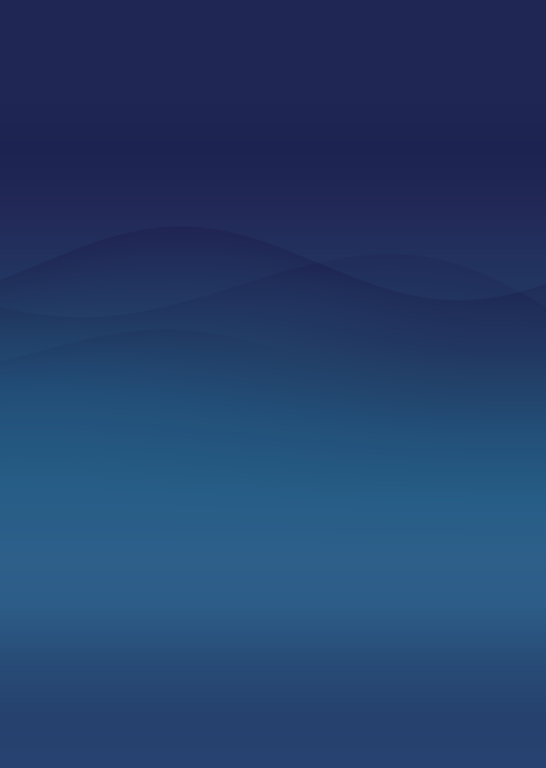
Reproduce this background procedurally as a Shadertoy shader.

```glsl
// Misty night hills: translucent wave layers over a navy to teal gradient.

// Blend toward a colour while depth runs from a to b.
vec3 ramp(vec3 base, vec3 next, float a, float b, float depth) {
    return mix(base, next, clamp((depth - a) / (b - a), 0.0, 1.0));
}

// Vertical gradient, depth 0 at the top and 1 at the bottom.
vec3 backdrop(float depth) {
    vec3 color = vec3(0.124, 0.148, 0.325);
    color = ramp(color, vec3(0.112, 0.137, 0.312), 0.13, 0.195, depth);
    color = ramp(color, vec3(0.135, 0.157, 0.340), 0.195, 0.27, depth);
    color = ramp(color, vec3(0.134, 0.200, 0.375), 0.27, 0.35, depth);
    color = ramp(color, vec3(0.135, 0.255, 0.412), 0.35, 0.42, depth);
    color = ramp(color, vec3(0.135, 0.315, 0.475), 0.42, 0.51, depth);
    color = ramp(color, vec3(0.150, 0.365, 0.525), 0.51, 0.63, depth);
    color = ramp(color, vec3(0.178, 0.374, 0.540), 0.63, 0.73, depth);
    color = ramp(color, vec3(0.173, 0.360, 0.530), 0.73, 0.79, depth);
    color = ramp(color, vec3(0.155, 0.300, 0.465), 0.79, 0.86, depth);
    color = ramp(color, vec3(0.148, 0.255, 0.430), 0.86, 0.93, depth);
    return ramp(color, vec3(0.155, 0.258, 0.440), 0.93, 1.0, depth);
}

// Shade that starts at a crest line and fades out below it.
float hillShade(float depth, float crest, float fade) {
    float below = depth - crest;
    float pixel = 1.0 / iResolution.y;
    return smoothstep(-pixel, pixel, below) * exp(-max(below, 0.0) / fade);
}

void mainImage(out vec4 fragColor, in vec2 fragCoord) {
    vec2 uv = fragCoord / iResolution.xy;
    float x = uv.x;
    float depth = 1.0 - uv.y;

    // The glow lies lower on the right side
    float tilt = smoothstep(0.33, 0.47, depth) * (1.0 - smoothstep(0.5, 0.74, depth));
    vec3 color = backdrop(depth - 0.07 * tilt * smoothstep(0.0, 0.9, x));

    // Crest lines of the three hills
    float rightFall = max(x - 0.72, 0.0);
    float farCrest = 0.343 - 0.048 * cos(6.16 * (x - 0.33));
    float middleCrest = 0.372 - 0.041 * cos(5.51 * (x - 0.72)) + 0.37 * rightFall * rightFall;
    float nearCrest = 0.455 - 0.026 * cos(7.3 * (x - 0.3));

    // Layered shading, the near hill dissolving to the right
    color -= vec3(0.010, 0.030, 0.030) * hillShade(depth, farCrest, 0.06);
    color -= vec3(0.006, 0.019, 0.018) * hillShade(depth, middleCrest, 0.06);
    color -= vec3(0.005, 0.018, 0.014) * hillShade(depth, nearCrest, 0.04)
             * (1.0 - smoothstep(0.3, 0.6, x));

    fragColor = vec4(color, 1.0);
}
```
